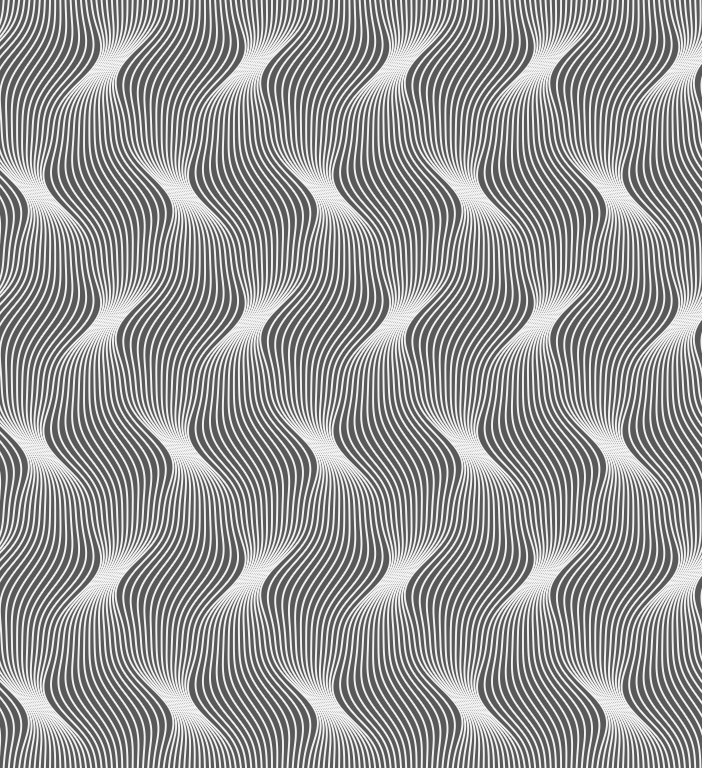
Reproduce this pattern procedurally as a WebGL 2 fragment shader.

```glsl
#version 300 es
precision highp float;
// Pale wavy line bands on grey that alternately fan out and pinch into bright diagonal folds.

uniform vec2 u_resolution;
out vec4 fragColor;

const float TAU = 6.2831853;

// All lengths are fractions of the canvas height.
const float REPEATS_DOWN = 3.0;
const float COLUMN_PITCH = 0.1882;
const float LINES_PER_BAND = 14.0;
const float LINE_WIDTH = 0.0025;
const float SWING = 0.0365;       // main sway of a band edge
const float SKEW = 0.0065;        // third harmonic that sharpens the folds
const float SKEW_PHASE = 1.91;
const float EDGE_LEAD = 0.71;     // phase lead of each edge
const float PHASE_SHIFT = -0.025;

const vec3 GROUND = vec3(0.35);
const vec3 LINE_COLOR = vec3(0.95);

// Sideways offset of a band edge (x) and its derivative by phase (y).
vec2 edgeWave(float phase) {
    float skewed = 3.0 * (phase - SKEW_PHASE);
    return vec2(SWING * cos(phase) - SKEW * sin(skewed),
                -SWING * sin(phase) - 3.0 * SKEW * cos(skewed));
}

// Coverage of evenly blended lines between two edges; t runs from 0 to 1.
float bandLines(float t, float width, float slope, float pixel) {
    float nearest = abs(fract(t * LINES_PER_BAND + 0.5) - 0.5);
    float dist = nearest * width / LINES_PER_BAND * inversesqrt(1.0 + slope * slope);
    return clamp((0.5 * LINE_WIDTH - dist) / pixel + 0.5, 0.0, 1.0);
}

void main() {
    vec2 p = gl_FragCoord.xy / u_resolution.y;
    float pixel = 1.0 / u_resolution.y;
    float rate = TAU * REPEATS_DOWN;
    float phase = rate * (1.0 - p.y) + PHASE_SHIFT;

    // Two mirrored edges per column divide it into two bands.
    vec2 first = edgeWave(phase + EDGE_LEAD);
    vec2 second = edgeWave(EDGE_LEAD - phase);
    float firstSlope = rate * first.y;
    float secondSlope = -rate * second.y;

    float x = mod(p.x - first.x, COLUMN_PITCH);
    float width = 0.5 * COLUMN_PITCH + second.x - first.x;
    float restWidth = COLUMN_PITCH - width;

    // Pick the band and blend its lines from edge to edge.
    bool inFirst = x < width;
    float t = inFirst ? x / width : (x - width) / restWidth;
    float bandWidth = inFirst ? width : restWidth;
    float slope = inFirst ? mix(firstSlope, secondSlope, t)
                          : mix(secondSlope, firstSlope, t);

    float line = bandLines(t, bandWidth, slope, pixel);
    fragColor = vec4(mix(GROUND, LINE_COLOR, line), 1.0);
}
```
